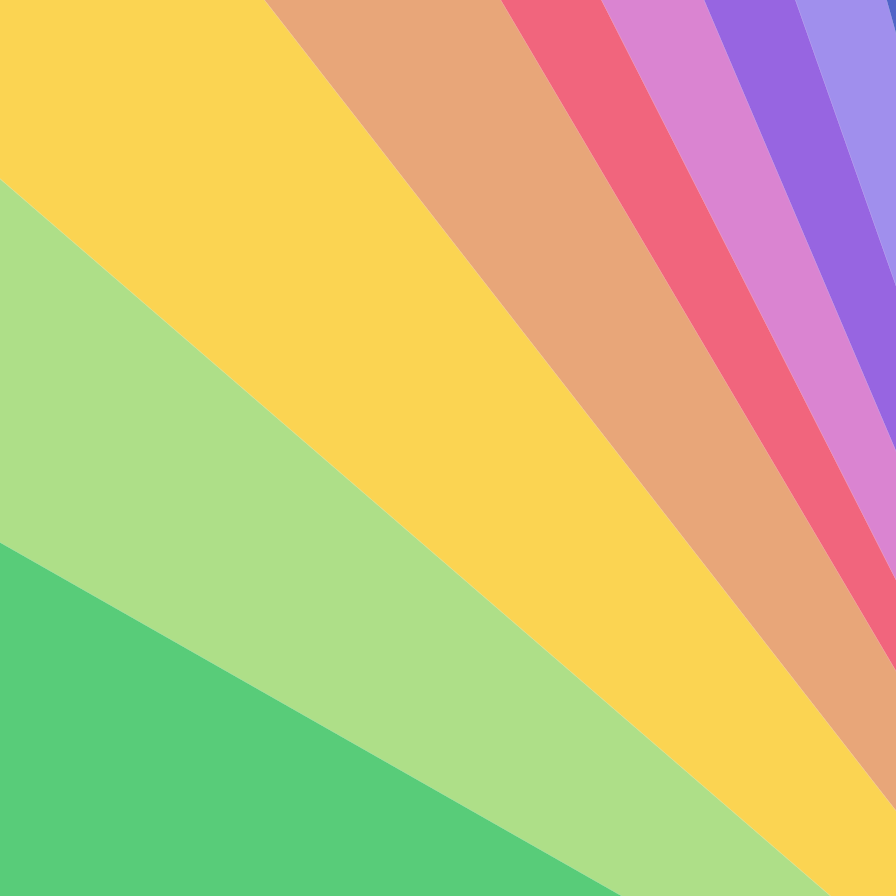
Give the GLSL for this background, as a Shadertoy shader.

```glsl
// A fan of flat colour bands spreading from a hub beyond the lower right corner.
// Each ray is a line through the hub; its signed distance gives smooth coverage,
// and the bands are laid over one another from the lowest angle to the steepest.

const int RAYS = 8;

// Ray angles in radians, measured upward from the leftward direction
const float rayAngle[RAYS] = float[RAYS](
    0.5171, 0.7123, 0.9090, 1.0385, 1.1008, 1.1685, 1.2324, 1.2990);

// Colour of the band above each ray
const vec3 bandColor[RAYS] = vec3[RAYS](
    vec3(0.682, 0.875, 0.533),  // light green
    vec3(0.984, 0.831, 0.322),  // yellow
    vec3(0.910, 0.651, 0.475),  // apricot
    vec3(0.945, 0.396, 0.490),  // coral
    vec3(0.855, 0.518, 0.820),  // orchid
    vec3(0.592, 0.396, 0.882),  // purple
    vec3(0.627, 0.561, 0.929),  // lavender
    vec3(0.314, 0.392, 0.784)); // blue

void mainImage(out vec4 fragColor, in vec2 fragCoord)
{
    vec2 fromHub = fragCoord / iResolution.xy - vec2(1.3763, -0.3880);
    float edgeWidth = 1.4 / min(iResolution.x, iResolution.y);

    vec3 color = vec3(0.345, 0.800, 0.475); // green base
    for (int i = 0; i < RAYS; i++) {
        // Coverage of the half plane above this ray
        vec2 normal = vec2(sin(rayAngle[i]), cos(rayAngle[i]));
        float coverage = clamp(dot(fromHub, normal) / edgeWidth + 0.5, 0.0, 1.0);
        color = mix(color, bandColor[i], coverage);

        // Faint pale seam along the edge
        color = mix(color, vec3(1.0), 0.8 * coverage * (1.0 - coverage));
    }

    fragColor = vec4(color, 1.0);
}
```
